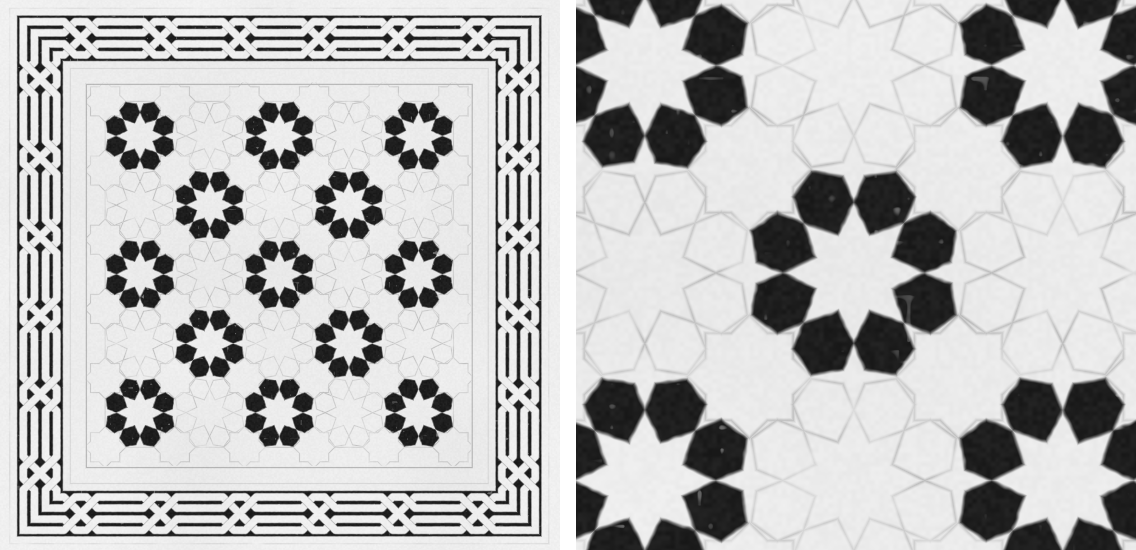
Left, the full canvas; right, a detail of the centre.
Write a Shadertoy shader that draws this pattern.

```glsl
// Eight-petal rosettes in a checkerboard, inside a knotted strapwork frame on grainy paper.

const float PI = 3.14159265;
const vec2 SPAN = vec2(8.04, 7.95);   // canvas size in rosette spacings
const float KNOT_PITCH = 1.14;
const float STRAP = 0.35;             // strap half width, in strap spacings

float hash(vec2 p) {
    vec3 h = fract(p.xyx * vec3(0.1031, 0.1030, 0.0973));
    h += dot(h, h.yzx + 33.33);
    return fract((h.x + h.y) * h.z);
}

float noise(vec2 p) {
    vec2 i = floor(p), f = fract(p);
    f = f * f * (3.0 - 2.0 * f);
    return mix(mix(hash(i), hash(i + vec2(1, 0)), f.x),
               mix(hash(i + vec2(0, 1)), hash(i + vec2(1, 1)), f.x), f.y);
}

float fill(float d, float aa) { return 1.0 - smoothstep(-aa, aa, d); }
float stroke(float d, float halfWidth, float aa) { return fill(abs(d) - halfWidth, aa); }
float square(vec2 p) { return max(abs(p.x), abs(p.y)); }

float segment(vec2 p, vec2 a, vec2 b) {
    vec2 pa = p - a, ba = b - a;
    return length(pa - ba * clamp(dot(pa, ba) / dot(ba, ba), 0.0, 1.0));
}

// Ring of eight hexagonal petals around a pointed star.
float petals(vec2 p) {
    float angle = mod(atan(p.y, p.x), PI / 4.0) - PI / 8.0;
    vec2 k = length(p) * vec2(cos(angle), abs(sin(angle)));
    float inner = dot(k - vec2(0.20, 0.0), vec2(-0.752, 0.659));
    float outer = dot(k - vec2(0.53, 0.0), vec2(0.852, 0.524));
    return max(k.y - 0.13, max(inner, outer));
}

// Two crossed squares.
float crossedSquares(vec2 p, float size) {
    return min(square(p), (abs(p.x) + abs(p.y)) * 0.7071) - size;
}

// Straps of one knot: x is the crossing pair, y the pair around it.
vec2 knotStraps(vec2 k) {
    k = abs(k);
    float crossing = min(segment(k, vec2(0), vec2(1.5)),
                         segment(k, vec2(1.5), vec2(60.0, 1.5)));
    float around = min(segment(k, vec2(0.0, 1.5), vec2(0.5, 1.5)),
                   min(segment(k, vec2(0.5, 1.5), vec2(1.5, 0.5)),
                       segment(k, vec2(1.5, 0.5), vec2(60.0, 0.5))));
    return vec2(crossing, around) - STRAP;
}

// Ink coverage of the strapwork band.
float strapwork(vec2 p, float aa) {
    float spacing = 0.16;
    vec2 a = abs(p);
    float across = (max(a.x, a.y) - 3.435) / spacing;
    float along = min(a.x, a.y);
    float knot = min(floor(along / KNOT_PITCH), 2.0) + 0.5;
    vec2 k = vec2((along - knot * KNOT_PITCH) / spacing, across);
    vec2 straps = knotStraps(k);
    float soft = aa / spacing;
    float ink = fill(abs(across) - 2.05, soft) * (1.0 - fill(min(straps.x, straps.y), soft));
    // Faint edges where one strap passes over another
    vec2 pair = k.x * k.y > 0.0 ? straps : straps.yx;
    float overlap = stroke(pair.x, 0.02, soft) * fill(pair.y, soft);
    return max(ink, 0.3 * overlap);
}

// Pale construction lines of the unfilled pattern.
float tracery(vec2 p, float petalDist, float aa) {
    float edge = square(p);
    float star = crossedSquares(fract(p) - 0.5, 0.21);
    float lines = stroke(star, 0.004, aa) * fill(edge - 2.77, aa);
    lines = max(lines, stroke(petalDist, 0.004, aa) * fill(edge - 2.5, aa));
    lines = max(lines, stroke(edge - 2.5, 0.004, aa) * step(0.0, star));
    return lines * (0.25 + 0.75 * noise(p * 9.0));
}

void mainImage(out vec4 fragColor, in vec2 fragCoord) {
    vec2 p = (fragCoord / iResolution.xy - vec2(0.4987, 0.5)) * SPAN;
    float aa = max(SPAN.x / iResolution.x, 0.012);
    vec2 framePos = p + vec2(0.0, 0.014);
    vec2 field = p - vec2(0.0, 0.01);

    // Paper with grain and slow shading
    float grain = noise(p * 45.0) - 0.5;
    float edge = square(framePos);
    float tone = 0.935 + 0.025 * grain + 0.02 * (noise(p * 0.8) - 0.5);
    tone -= 0.012 * fill(edge - 3.1, aa);

    // Rosettes: filled on even cells, outlined on odd ones
    vec2 cell = round(field);
    float petalDist = petals(field - cell);
    float even = 1.0 - mod(abs(cell.x + cell.y), 2.0);
    float inside = step(square(cell), 2.5);
    float rough = 0.008 * (noise(p * 28.0) - 0.5);
    float ink = fill(petalDist + rough, aa) * even * inside;

    // Frame: strapwork and hairlines
    ink = max(ink, strapwork(framePos + 0.3 * rough, aa));
    float hair = 0.5 * stroke(edge - 2.77, 0.005, aa);
    hair = max(hair, 0.18 * stroke(edge - 3.0, 0.005, aa));
    hair = max(hair, 0.2 * stroke(edge - 3.87, 0.006, aa) * noise(p * 6.0));
    hair = max(hair, 0.42 * tracery(field, petalDist, aa));

    // Worn specks in the ink
    float specks = smoothstep(0.88, 0.98, noise(p * 19.0 + 7.0)) * noise(p * 3.0);
    float inkTone = 0.115 + 0.05 * grain + 0.35 * specks;
    tone = mix(tone, 0.3, hair);
    tone = mix(tone, inkTone, ink);
    fragColor = vec4(vec3(tone), 1.0);
}
```
